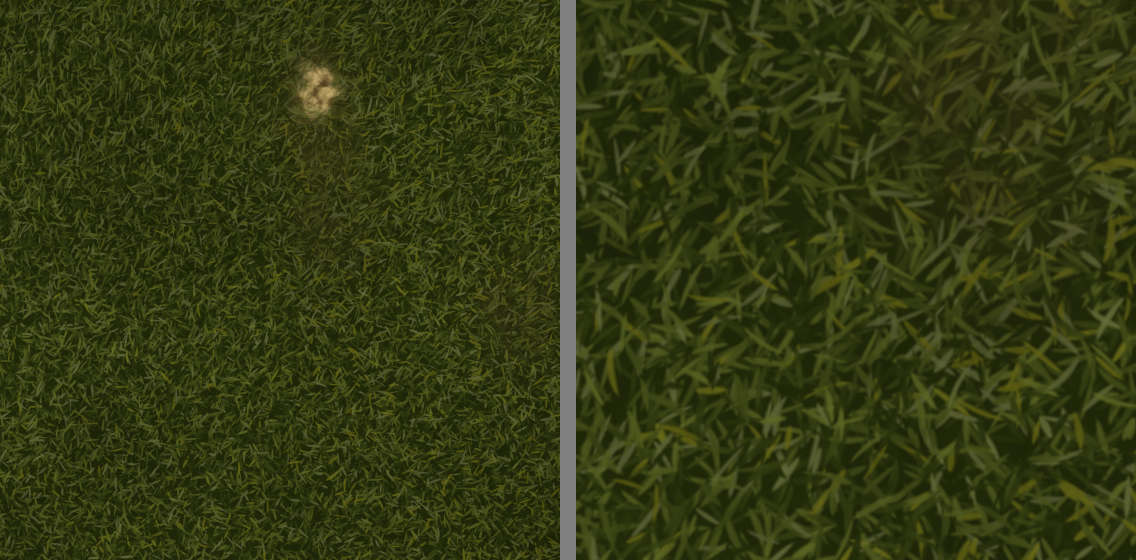
Left, the full canvas; right, a detail of the centre.
This texture is drawn by a three.js fragment shader. Its source:

```glsl
// Mown grass seen from above: layers of jittered, tapered, bent blades
// over dark soil. Blades lean right and flatten towards the right side;
// a bare straw patch and some worn, brownish areas break up the lawn.

varying vec2 vUv;

const int LAYERS = 12;
const float CELL = 0.024;      // grid cell that holds one blade per layer
const float SOFTNESS = 0.06;   // blade edge blur, in cells

const vec3 SOIL = vec3(0.115, 0.140, 0.030);
const vec3 SHADE = vec3(0.105, 0.135, 0.022);
const vec3 LIT = vec3(0.325, 0.360, 0.125);
const vec3 PALE = vec3(0.375, 0.395, 0.235);
const vec3 YELLOW = vec3(0.400, 0.390, 0.070);
const vec3 BROWN = vec3(0.275, 0.225, 0.110);
const vec3 STRAW_DARK = vec3(0.340, 0.250, 0.130);
const vec3 STRAW_LIGHT = vec3(0.700, 0.600, 0.380);

float hash(vec2 p) {
  vec3 q = fract(p.xyx * 0.1031);
  q += dot(q, q.yzx + 33.33);
  return fract((q.x + q.y) * q.z);
}

vec2 hash2(vec2 p) {
  return vec2(hash(p + 17.3), hash(p + 71.9));
}

float noise(vec2 p) {
  vec2 cell = floor(p);
  vec2 f = fract(p);
  f = f * f * (3.0 - 2.0 * f);
  float low = mix(hash(cell), hash(cell + vec2(1.0, 0.0)), f.x);
  float high = mix(hash(cell + vec2(0.0, 1.0)), hash(cell + 1.0), f.x);
  return mix(low, high, f.y);
}

float fbm(vec2 p) {
  return 0.55 * noise(p) + 0.30 * noise(p * 2.1 + 9.0) + 0.15 * noise(p * 4.3 + 23.0);
}

// Soft elliptical spot, 1 in the middle and 0 outside.
float spot(vec2 p, vec2 centre, vec2 radius) {
  return 1.0 - smoothstep(0.2, 1.0, length((p - centre) / radius));
}

// Coverage of a tapered, bent blade centred at the origin.
float blade(vec2 p, float angle, float halfLength, float halfWidth, float bend) {
  vec2 dir = vec2(cos(angle), sin(angle));
  vec2 q = vec2(dot(p, dir), dot(p, vec2(-dir.y, dir.x)));
  float along = q.x / halfLength;
  float side = abs(q.y + bend * q.x * q.x);
  float edge = side - halfWidth * (1.0 - along * along);
  float tip = 1.0 - smoothstep(0.65, 1.0, abs(along));
  return (1.0 - smoothstep(-SOFTNESS, SOFTNESS, edge)) * tip;
}

// Lean of the grass at a place, plus a random spread.
float leanAngle(vec2 place, vec2 rnd) {
  float lean = mix(1.25, 0.60, smoothstep(0.1, 0.9, place.x));
  float spread = mix(2.6, 1.7, place.y);
  return lean + (rnd.x + rnd.y - 1.0) * spread;
}

// Blade colour: shaded to lit green, with some pale and yellow blades.
vec3 bladeColour(float tone, float kind, float yellowShare) {
  vec3 green = mix(SHADE, LIT, tone);
  if (kind < yellowShare) return mix(green, YELLOW, 0.75);
  if (kind > 0.90) return mix(green, PALE, 0.75);
  return green;
}

// Draws one layer of blades over the colour below it.
vec3 grassLayer(vec3 below, vec2 uv, float layer, float opacity) {
  vec2 shift = hash2(vec2(layer, 5.0)) * 40.0;
  vec2 p = uv / CELL + shift;
  vec2 home = floor(p);
  vec3 colour = below;
  for (int y = -1; y <= 1; y++) {
    for (int x = -1; x <= 1; x++) {
      vec2 id = home + vec2(float(x), float(y));
      vec2 seed = id + layer * 57.0;
      vec2 root = id + hash2(seed);
      vec2 place = clamp((root - shift) * CELL, 0.0, 1.0);
      vec2 shape = hash2(seed + 131.0);
      vec2 look = hash2(seed + 263.0);
      float angle = leanAngle(place, hash2(seed + 397.0));
      float halfLength = mix(0.40, 0.90, shape.x) * mix(0.75, 1.0, place.y);
      float halfWidth = mix(0.05, 0.10, shape.y);
      float cover = blade(p - root, angle, halfLength, halfWidth, (look.x - 0.5) * 0.5);
      float tone = pow(hash(seed + 521.0), 1.3) * mix(0.85, 1.1, layer / float(LAYERS));
      float yellowShare = mix(0.02, 0.10, place.x);
      colour = mix(colour, bladeColour(tone, look.y, yellowShare), cover * opacity);
    }
  }
  return colour;
}

void main() {
  // Bare patch and worn areas with ragged outlines
  vec2 ragged = vUv + 0.05 * (vec2(fbm(vUv * 28.0), fbm(vUv * 28.0 + 50.0)) - 0.5);
  float bare = spot(ragged, vec2(0.565, 0.845), vec2(0.065, 0.090));
  float worn = spot(ragged, vec2(0.570, 0.820), vec2(0.130, 0.170))
    + 0.7 * spot(ragged, vec2(0.590, 0.640), vec2(0.130, 0.210))
    + 0.7 * spot(ragged, vec2(0.930, 0.440), vec2(0.120, 0.160));

  // Ground, then the grass on it
  vec3 straw = mix(STRAW_DARK, STRAW_LIGHT, smoothstep(0.3, 0.7, fbm(vUv * 55.0)));
  vec3 colour = mix(SOIL, straw, bare);
  for (int i = 0; i < LAYERS; i++) {
    colour = grassLayer(colour, vUv, float(i), 0.85 * (1.0 - 0.88 * bare));
  }

  // Worn tint, and uneven light in clumps and broad areas
  colour = mix(colour, BROWN, 0.45 * min(worn, 1.0) * fbm(vUv * 40.0) * (1.0 - bare));
  float light = 0.82 + 0.24 * fbm(vUv * 45.0) + 0.16 * noise(vUv * 5.0);
  gl_FragColor = vec4(colour * light, 1.0);
}
```
